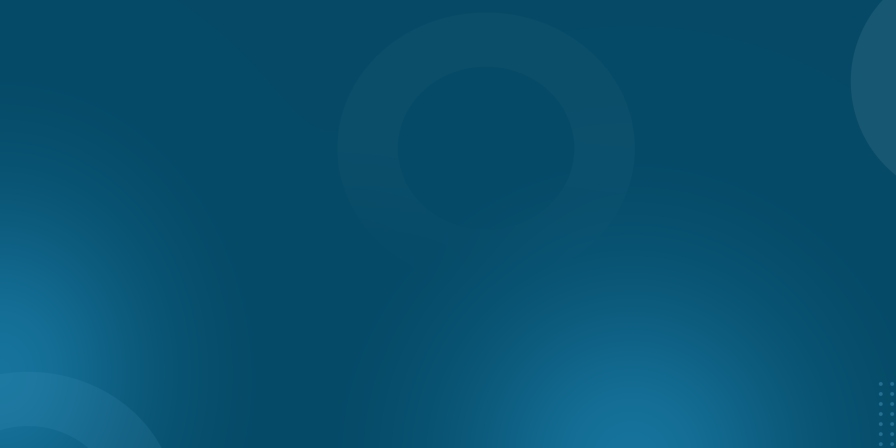
Give the GLSL for this background, as a WebGL 1 fragment shader.

```glsl
precision highp float;
// Deep teal backdrop with two soft blue glows, faint rings, a corner disc and a dot grid.

uniform vec2 u_resolution;

const vec3 BASE = vec3(0.018, 0.288, 0.400);
const vec3 GLOW = vec3(0.086, 0.450, 0.610);
const vec3 TINT = vec3(0.30, 0.62, 0.78);
const vec3 PALE = vec3(0.90, 0.96, 1.00);

const vec2 RING_OUTER = vec2(0.332, 0.303);
const vec2 RING_INNER = vec2(0.197, 0.182);

// Gaussian falloff with separate horizontal and vertical reach.
float glow(vec2 p, vec2 center, vec2 reach) {
  vec2 q = (p - center) / reach;
  return exp(-dot(q, q));
}

// Smooth coverage of an ellipse; blur is the edge width in canvas units.
float ellipse(vec2 p, vec2 center, vec2 radii, float blur) {
  vec2 q = (p - center) / radii;
  float d = (length(q) - 1.0) * min(radii.x, radii.y);
  return 1.0 - smoothstep(-blur, blur, d);
}

float ring(vec2 p, vec2 center, float blur) {
  return ellipse(p, center, RING_OUTER, blur)
       * (1.0 - ellipse(p, center, RING_INNER, blur));
}

// Repeating dots that fill the area right of and below the first dot.
float dotGrid(vec2 p, vec2 first, vec2 spacing, float radius, float blur) {
  vec2 cell = (p - first) / spacing;
  vec2 local = (fract(cell + 0.5) - 0.5) * spacing;
  float inside = step(-0.5, cell.x) * step(cell.y, 0.5);
  return inside * (1.0 - smoothstep(radius - blur, radius + blur, length(local)));
}

void main() {
  // Height is one unit, so the canvas spans 2 by 1.
  vec2 p = gl_FragCoord.xy / u_resolution.y;
  float blur = 0.75 / u_resolution.y;

  // Background glows
  float leftGlow = glow(p, vec2(0.0, 0.17), vec2(0.32, 0.37));
  float lowerGlow = glow(p, vec2(1.41, -0.03), vec2(0.37, 0.38));
  vec3 color = mix(BASE, GLOW, min(leftGlow + lowerGlow, 1.0));

  // Rings: the central one fades out toward its lower edge
  float fade = smoothstep(0.36, 0.72, p.y);
  color = mix(color, PALE, 0.025 * fade * ring(p, vec2(1.085, 0.669), blur));
  color = mix(color, TINT, 0.14 * ring(p, vec2(0.0625, -0.133), blur));

  // Corner disc
  color = mix(color, PALE, 0.08 * ellipse(p, vec2(2.167, 0.818), vec2(0.268), blur));

  // Dots at the lower right
  float dots = dotGrid(p, vec2(1.966, 0.143), vec2(0.0255, 0.0224), 0.0042, blur);
  color = mix(color, TINT, 0.42 * dots);

  gl_FragColor = vec4(color, 1.0);
}
```
